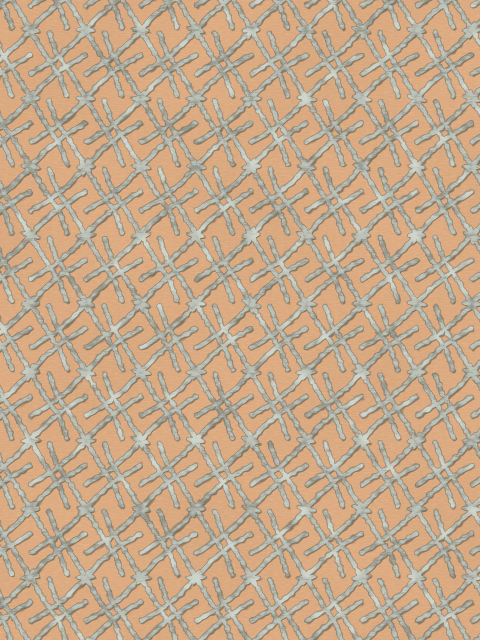
This pattern is drawn by a Shadertoy shader. Its source:

```glsl
// Woven lattice of hash-shaped twigs joined by small stars on a warm ground.
// Each cell holds two bent twigs and their half-turn copies, as distances to
// segments; layered sines roughen the edges and cellular noise wears the dye.
#define COLUMNS 8.70
#define CELL vec2(1.0, 1.24)
#define ORIGIN vec2(0.553, 1.136)
#define TWIG_RADIUS 0.042
#define STAR_RADIUS 0.135
#define ROUGHNESS 0.007
#define SHADE_SHIFT vec2(0.013, -0.017)
#define GROUND vec3(0.865, 0.672, 0.510)
#define SILVER vec3(0.745, 0.765, 0.725)
#define PEWTER vec3(0.590, 0.595, 0.555)
#define SHADE vec3(0.450, 0.400, 0.320)

vec2 hash2(vec2 p) {
    p = vec2(dot(p, vec2(127.1, 311.7)), dot(p, vec2(269.5, 183.3)));
    return fract(sin(p) * 43758.5);
}

// Distance to the nearest scattered point
float cellular(vec2 p) {
    vec2 id = floor(p), f = fract(p);
    float nearest = 2.0;
    for (int y = -1; y <= 1; y++)
    for (int x = -1; x <= 1; x++) {
        vec2 o = vec2(x, y);
        nearest = min(nearest, length(o + hash2(id + o) - f));
    }
    return nearest;
}

float segment(vec2 p, vec2 a, vec2 b) {
    vec2 v = b - a, w = p - a;
    return length(w - v * clamp(dot(w, v) / dot(v, v), 0.0, 1.0));
}

// One steep and one shallow twig, each running from a star to a free end
float twigPair(vec2 q) {
    float steep = min(segment(q, vec2(0.34, 1.19), vec2(0.47, 0.83)),
                  min(segment(q, vec2(0.47, 0.83), vec2(0.73, 0.45)),
                      segment(q, vec2(0.73, 0.45), vec2(1.00, 0.00))));
    float shallow = min(segment(q, vec2(0.00, 0.00), vec2(0.25, 0.27)),
                    min(segment(q, vec2(0.25, 0.27), vec2(0.56, 0.53)),
                        segment(q, vec2(0.56, 0.53), vec2(0.99, 0.79))));
    return min(steep, shallow);
}

// Blunt six-pointed star, slightly turned from one repeat to the next
float star(vec2 p) {
    vec2 id = floor(p / CELL + 0.5);
    vec2 q = p - id * CELL;
    float turn = 0.5 * (hash2(id).x - 0.5);
    float points = cos(6.0 * (atan(q.y, q.x) + turn) + 0.6);
    return 0.8 * (length(q) - STAR_RADIUS - 0.036 * points);
}

// Twigs of this cell and its four side neighbours, joined with the stars
float lattice(vec2 p) {
    vec2 q = mod(p, CELL);
    float d = 2.0;
    for (int y = -1; y <= 1; y++)
    for (int x = -1; x <= 1; x++) {
        if (abs(x) + abs(y) > 1) continue;
        vec2 c = q - vec2(x, y) * CELL;
        d = min(d, min(twigPair(c), twigPair(CELL - c)));
    }
    return min(d - TWIG_RADIUS, star(p));
}

// Uneven hand-drawn edge
float roughEdge(vec2 p) {
    float wave = sin(p.x * 31.0 + 2.0 * sin(p.y * 17.0))
               + sin(p.y * 37.0 + 2.0 * sin(p.x * 13.0))
               + 0.6 * sin(dot(p, vec2(53.0, -61.0)));
    return ROUGHNESS * wave;
}

void mainImage(out vec4 fragColor, in vec2 fragCoord) {
    float pixel = COLUMNS / iResolution.x;
    vec2 p = fragCoord * pixel - ORIGIN;
    float rough = roughEdge(p);

    // Ground with fine horizontal threads and faint broad fading
    float thread = cellular(p * vec2(9.0, 42.0)) - 0.5;
    float fade = sin(p.x * 1.3 + sin(p.y * 0.9)) * sin(p.y * 1.1 + 0.7);
    vec3 color = GROUND * (1.0 + 0.055 * thread + 0.012 * fade);

    // Dark rim, heavier on the lower right
    float body = lattice(p) + rough;
    float shadow = lattice(p - SHADE_SHIFT) + rough;
    float rim = min(shadow, body - 0.005);
    color = mix(color, SHADE, 0.92 * (1.0 - smoothstep(-pixel, pixel, rim)));

    // Worn silver dye: broad patches, small blotches and thread grain
    float patches = cellular(p * 1.7 + 4.0);
    float blotches = cellular(p * vec2(7.0, 10.0));
    float wear = 0.55 * patches + 0.75 * blotches + 0.35 * thread - 0.18;
    vec3 dye = mix(SILVER, PEWTER, smoothstep(0.15, 0.85, wear));
    dye *= 1.0 - 0.14 * smoothstep(-0.022, 0.0, body);
    dye += 0.07 * (1.0 - smoothstep(0.08, 0.32, patches));
    color = mix(color, dye, 1.0 - smoothstep(-pixel, pixel, body));

    fragColor = vec4(clamp(color, 0.0, 1.0), 1.0);
}
```
